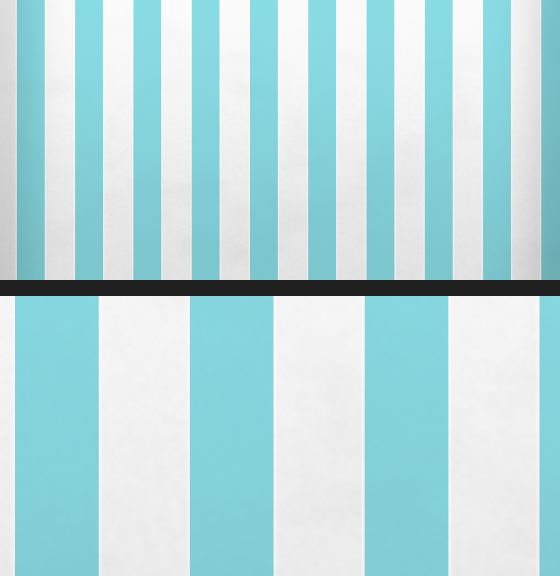
Top, the full canvas; bottom, a detail of the centre.
Give the GLSL for this pattern, as a WebGL 2 fragment shader.

```glsl
#version 300 es
precision highp float;
// Upright teal stripes on a pale plaster wall, repeated with fract.
// Soft light from the top, darker sides and layered value noise
// give the flat paint a slightly worn surface.

#define PERIOD 0.10406      // stripe spacing, in canvas widths
#define STRIPE_WIDTH 0.0498 // teal band, in canvas widths
#define FIRST_EDGE 0.0301   // left edge of the first teal band
#define RIM_WIDTH 0.0011    // pale line beside each band
#define RIM_STRENGTH 0.35
#define SIDE_SHADE 0.12     // darkening at the left and right
#define GRAIN 0.012         // fine roughness
#define SMUDGE 0.022        // broad stains
#define TEAL vec3(0.540, 0.862, 0.895)
#define WHITE vec3(0.985)

uniform vec2 u_resolution;
out vec4 outColor;

float hash(vec2 p) {
    return fract(sin(dot(p, vec2(127.1, 311.7))) * 43758.55);
}

float valueNoise(vec2 p) {
    vec2 cell = floor(p);
    vec2 f = fract(p);
    f = f * f * (3.0 - 2.0 * f);
    float low = mix(hash(cell), hash(cell + vec2(1.0, 0.0)), f.x);
    float high = mix(hash(cell + vec2(0.0, 1.0)), hash(cell + vec2(1.0)), f.x);
    return mix(low, high, f.y);
}

float fbm(vec2 p) {
    float sum = 0.0;
    float weight = 0.5;
    for (int i = 0; i < 4; i++) {
        sum += weight * valueNoise(p);
        p = p * 2.03 + 17.3;
        weight *= 0.5;
    }
    return sum;
}

// Signed distance to the nearest band, negative inside it
float stripeDistance(float x) {
    float center = FIRST_EDGE + 0.5 * STRIPE_WIDTH;
    float offset = (fract((x - center) / PERIOD + 0.5) - 0.5) * PERIOD;
    return abs(offset) - 0.5 * STRIPE_WIDTH;
}

// Top light with falloff towards the floor and the side edges
float wallLight(vec2 uv) {
    float depth = 1.0 - uv.y;
    float light = 1.0 - 0.065 * depth - 0.035 * smoothstep(0.2, 1.0, depth);
    float edge = min(uv.x, 1.0 - uv.x);
    float side = exp(-edge * edge / 0.0045);
    return light * (1.0 - SIDE_SHADE * side);
}

void main() {
    vec2 uv = gl_FragCoord.xy / u_resolution;
    vec2 p = gl_FragCoord.xy / u_resolution.x;
    float pixel = 1.0 / u_resolution.x;

    // Painted bands and their pale rims
    float d = stripeDistance(p.x);
    float band = 1.0 - smoothstep(-0.6 * pixel, 0.6 * pixel, d);
    float rim = 1.0 - smoothstep(0.0, RIM_WIDTH + pixel, abs(d - RIM_WIDTH));
    vec3 color = mix(WHITE, TEAL, band);

    // Plaster wear, weaker on the teal and near the bright top
    float wear = mix(1.0, 0.55, band) * mix(1.0, 0.35, smoothstep(0.5, 1.0, uv.y));
    float grain = valueNoise(p * 380.0) + valueNoise(p * 190.0) - 1.0;
    float stain = smoothstep(0.48, 0.8, fbm(p * vec2(11.0, 18.0) + 4.0));
    float surface = 1.0 + wear * (GRAIN * grain - SMUDGE * stain);

    color *= wallLight(uv) * surface;
    color = mix(color, vec3(1.0), RIM_STRENGTH * rim * (1.0 - band) * wallLight(uv));
    outColor = vec4(clamp(color, 0.0, 1.0), 1.0);
}
```
